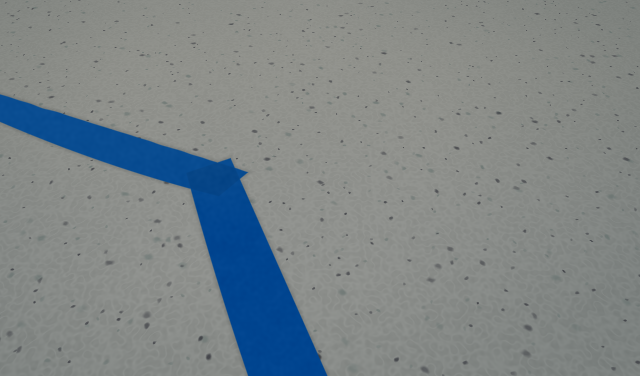
This texture is drawn by a WebGL 1 fragment shader. Its source:

```glsl
precision highp float;
uniform vec2 u_resolution;

#define HORIZON 1.9
#define DARK_CELLS 34.0
#define PALE_CELLS 29.0
#define GRAIN_CELLS 80.0
#define EDGE_BLUR 0.0022
#define FLOOR_LIGHT vec3(0.562, 0.570, 0.556)
#define FLOOR_SHADE vec3(0.475, 0.497, 0.490)
#define DARK_SPECK vec3(0.215, 0.220, 0.245)
#define PALE_SPECK vec3(0.350, 0.410, 0.400)
#define TAPE_FAR vec3(0.035, 0.300, 0.570)
#define TAPE_NEAR vec3(0.000, 0.268, 0.562)

vec2 hash2(vec2 p) {
  vec3 a = fract(p.xyx * vec3(0.1031, 0.1030, 0.0973));
  a += dot(a, a.yzx + 33.33);
  return fract((a.xx + a.yz) * a.zy);
}

float cornerSlope(vec2 cell, vec2 offset) {
  return dot(hash2(cell + 71.0) * 2.0 - 1.0, offset);
}

float gradientNoise(vec2 p) {
  vec2 i = floor(p), f = fract(p);
  vec2 u = f * f * (3.0 - 2.0 * f);
  vec2 e = vec2(1.0, 0.0);
  return mix(
    mix(cornerSlope(i, f), cornerSlope(i + e, f - e), u.x),
    mix(cornerSlope(i + e.yx, f - e.yx), cornerSlope(i + 1.0, f - 1.0), u.x), u.y);
}

// Scattered soft chips, one possible chip in each floor cell
float specks(vec2 p, float density, float seed) {
  vec2 home = floor(p);
  vec2 warp = 0.10 * vec2(gradientNoise(p * 4.0), gradientNoise(p * 4.0 + 37.0));
  float cover = 0.0;
  for (int j = -1; j <= 1; j++) {
    for (int i = -1; i <= 1; i++) {
      vec2 cell = home + vec2(float(i), float(j));
      vec2 place = hash2(cell + seed);
      vec2 kind = hash2(cell + seed + 19.7);
      vec2 d = p + warp - cell - place;
      float turn = kind.y * 6.28;
      d = vec2(d.x * cos(turn) + d.y * sin(turn), (d.y * cos(turn) - d.x * sin(turn)) * 1.35);
      float radius = 0.09 + 0.15 * pow(kind.y, 3.0);
      float chip = 1.0 - smoothstep(radius * 0.35, radius * 1.45, length(d));
      float strength = 0.45 + 0.55 * place.y;
      cover = max(cover, chip * strength * step(kind.x, density));
    }
  }
  return cover;
}

// Far strip: positive inside, approximate distance to its edges
float farTape(vec2 p) {
  float wobble = 0.004 * gradientNoise(vec2(p.x * 22.0, 3.0));
  float top = 0.749 - 0.313 * p.x + wobble - p.y;
  float bottom = p.y - (0.676 - 0.43 * p.x + 0.155 * p.x * p.x);
  float end = p.y - 0.524 - 0.82 * (p.x - 0.638);
  return min(min(top, bottom) * 0.95, end * 0.77);
}

// Near strip, with its slanted cut end
float nearTape(vec2 p) {
  float left = p.x - (0.660 - 0.341 * p.y + 0.068 * p.y * p.y);
  float right = 0.871 - 0.445 * p.y - p.x;
  float cut = 0.569 + 0.333 * (p.x - 0.582) - p.y;
  return min(min(left, right) * 0.92, cut * 0.95);
}

vec3 floorColor(vec2 p) {
  vec2 ground = vec2(p.x - 0.853, HORIZON) / (HORIZON - p.y);

  // Broad light falloff
  vec2 away = (p - vec2(0.72, 0.60)) * vec2(0.85, 1.0);
  float shade = smoothstep(0.25, 1.05, length(away)) * 0.9;
  shade += 0.12 * gradientNoise(p * 3.0) + 0.10 * smoothstep(0.8, 1.0, p.y);
  vec3 color = mix(FLOOR_LIGHT, FLOOR_SHADE, clamp(shade, 0.0, 1.0));
  color += vec3(0.006, 0.002, -0.006) * smoothstep(0.3, 0.9, p.y);

  // Pebbled finish with fine light veins
  vec2 g = ground * GRAIN_CELLS;
  float vein = 1.0 - smoothstep(0.0, 0.22, abs(gradientNoise(g)));
  float relief = mix(1.0, 0.45, p.y);
  color += relief * (0.026 * (vein - 0.5) + 0.025 * gradientNoise(g * 1.9 + 11.0));

  // Colored and dark chips, gathered in loose patches
  float patchy = 0.12 * gradientNoise(ground * 5.0 + 8.0) + 0.05 * smoothstep(0.3, 1.3, p.x);
  float pale = specks(ground * PALE_CELLS, 0.30 + patchy, 143.0);
  float dark = specks(ground * DARK_CELLS, 0.31 + patchy, 411.0);
  color = mix(color, PALE_SPECK, pale * 0.5);
  return mix(color, DARK_SPECK, dark * mix(0.88, 0.62, p.y));
}

void main() {
  vec2 p = gl_FragCoord.xy / u_resolution.y;
  float soft = max(EDGE_BLUR, 0.8 / u_resolution.y);
  float farEdge = farTape(p), nearEdge = nearTape(p);
  float tapeEdge = max(farEdge, nearEdge);

  vec3 color = floorColor(p);
  color *= 1.0 - 0.10 * (1.0 - smoothstep(0.0, 0.012, abs(tapeEdge)));

  // Paper tape, slightly deeper where the strips overlap
  vec3 tape = mix(TAPE_NEAR, TAPE_FAR, smoothstep(0.35, 0.62, p.y));
  float overlap = smoothstep(-soft, soft, min(farEdge, nearEdge));
  tape *= 1.0 - 0.07 * overlap;
  tape += 0.018 * gradientNoise(p * 75.0) + 0.015 * gradientNoise(p * 22.0);
  color = mix(color, tape, smoothstep(-soft, soft, tapeEdge));

  gl_FragColor = vec4(clamp(color, 0.0, 1.0), 1.0);
}
```
